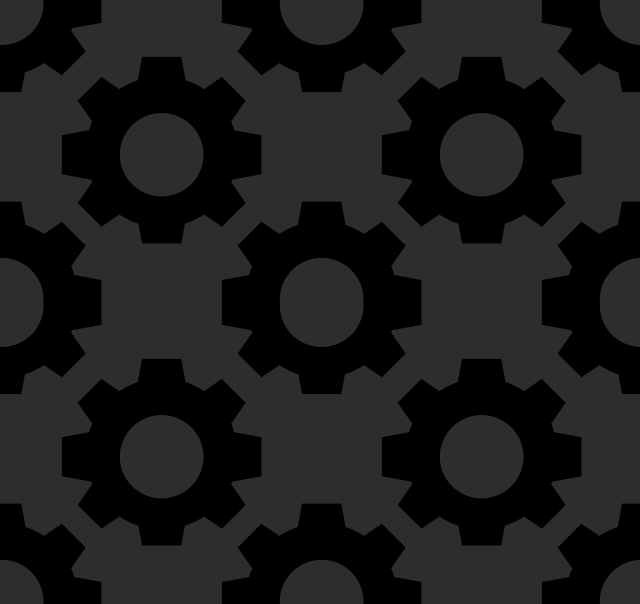
A Shadertoy shader for this pattern:

```glsl
// Black cog wheels on charcoal, two staggered sets on a 2 x 2 wrapping grid.
// Each cog is a distance function: a disc joined with eight tapered teeth,
// minus a round bore; the second set is stretched slightly at its waist.

const vec2 CANVAS = vec2(768.0, 728.0);   // design units spanning the canvas
const vec2 REPEATS = vec2(2.0, 2.0);
const vec3 CHARCOAL = vec3(0.178);
const vec3 BLACK = vec3(0.0);

// Offset from the nearest copy of a centre on the repeating grid
vec2 wrapAround(vec2 p, vec2 centre, vec2 cell) {
    return mod(p - centre + 0.5 * cell, cell) - 0.5 * cell;
}

// Tooth whose flat tip sits at 'tip', widening inward against 'dir'
float toothDistance(vec2 p, vec2 tip, vec2 dir, float halfTip) {
    const float TAPER = 0.185;
    const float DEPTH = 60.0;
    vec2 r = p - tip;
    float along = dot(r, dir);
    float across = abs(dot(r, vec2(-dir.y, dir.x)));
    float flank = (across - halfTip + TAPER * along) / sqrt(1.0 + TAPER * TAPER);
    return max(max(along, -along - DEPTH), flank);
}

float cogDistance(vec2 p, float boreRadius) {
    const float DIAGONAL = 0.70711;
    vec2 m = vec2(abs(p.x), p.y);          // mirror left and right
    float side = p.y < 0.0 ? -1.0 : 1.0;

    // Disc and sideways teeth
    float d = length(m - vec2(0.0, 3.5)) - 91.0;
    d = min(d, toothDistance(m, vec2(119.8, 0.0), vec2(1.0, 0.0), 23.5));

    // Upright and diagonal teeth, a little shorter below the bore
    float uprightTip = 112.5 * side + 5.5;
    float diagonalTip = 76.0 * side + 3.5;
    d = min(d, toothDistance(m, vec2(0.0, uprightTip), vec2(0.0, side), 23.5));
    d = min(d, toothDistance(m, vec2(86.5, diagonalTip), DIAGONAL * vec2(1.0, side), 20.2));

    return max(d, boreRadius - length(p));
}

// Inserts a straight band between the lower and upper halves
vec2 stretchWaist(vec2 p, float low, float high) {
    return vec2(p.x, p.y - clamp(p.y, low, high));
}

void mainImage(out vec4 fragColor, in vec2 fragCoord) {
    vec2 p = fragCoord / iResolution.xy * CANVAS;
    vec2 cell = CANVAS / REPEATS;
    float pixel = CANVAS.y / iResolution.y;

    // Two staggered sets of cogs
    vec2 plain = wrapAround(p, vec2(194.0, 177.5), cell);
    vec2 stretched = stretchWaist(wrapAround(p, vec2(2.0, 0.0), cell), -4.0, 3.0);
    float d = min(cogDistance(plain, 50.2), cogDistance(stretched, 50.2));

    // Smoothed fill
    float ink = clamp(0.5 - d / pixel, 0.0, 1.0);
    fragColor = vec4(mix(CHARCOAL, BLACK, ink), 1.0);
}
```
